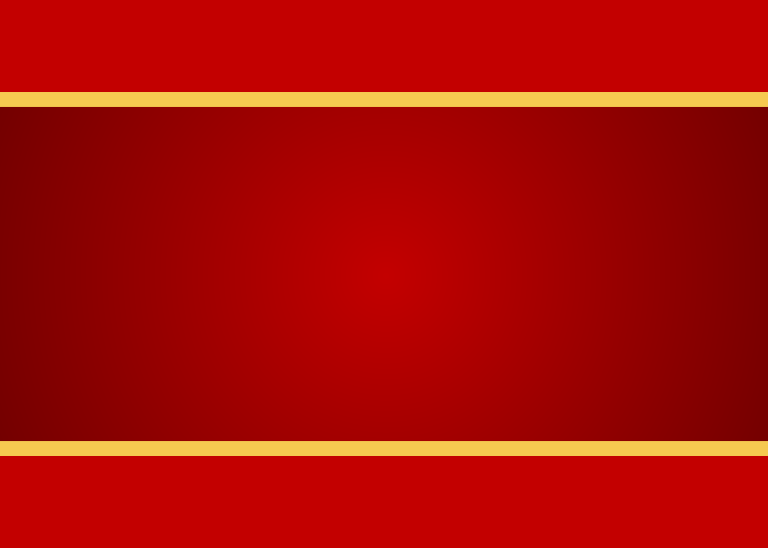
Give the GLSL for this background, as a Shadertoy shader.

```glsl
// Red banner with a radial glow, framed by two gold stripes and bright red bands.

// Smooth step up where d passes the edge, about one pixel wide
float above(float edge, float d) {
    float halfPixel = 0.5 / iResolution.y;
    return smoothstep(edge - halfPixel, edge + halfPixel, d);
}

void mainImage(out vec4 fragColor, in vec2 fragCoord) {
    vec2 uv = fragCoord / iResolution.xy;
    vec3 brightRed = vec3(0.765, 0.0, 0.0);
    vec3 darkRed = vec3(0.455, 0.0, 0.0);
    vec3 gold = vec3(0.965, 0.79, 0.315);

    // Central panel: glow fades with distance, in units of the width
    vec2 fromCentre = uv - vec2(0.503, 0.497);
    fromCentre.y *= iResolution.y / iResolution.x;
    vec3 color = mix(brightRed, darkRed, min(length(fromCentre) / 0.546, 1.0));

    // Mirrored gold stripes, then the outer bands
    float height = abs(uv.y - 0.5);
    color = mix(color, gold, above(0.305, height));
    color = mix(color, brightRed, above(0.332, height));

    fragColor = vec4(color, 1.0);
}
```
